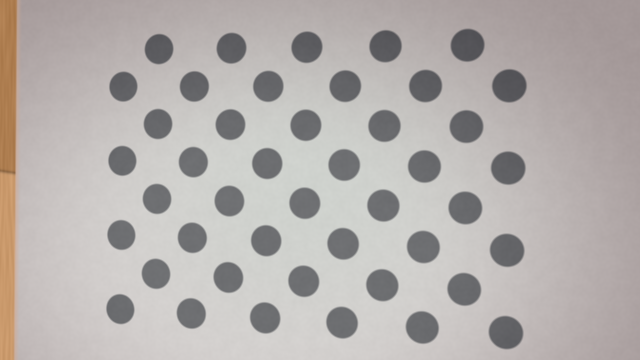
Write a WebGL 1 fragment shader that draws this pattern.

```glsl
precision highp float;

uniform vec2 u_resolution;

// Dot lattice in perspective; lengths are in canvas heights
const vec2 ORIGIN = vec2(0.344, 0.8623);
const vec2 COL_STEP = vec2(0.0933, -0.00726);
const vec2 ROW_STEP = vec2(-0.0014, -0.103);
const float PERSPECTIVE = -0.00983;
const vec2 LAST_DOT = vec2(10.0, 7.0);
const float DOT_RADIUS = 0.4;        // in lattice steps
const float SOFTNESS = 0.0035;
const float TONE_JITTER = 0.012;

// Lighting
const vec2 LIGHT_CENTER = vec2(0.75, 0.3);
const vec2 LIGHT_SIZE = vec2(1.1, 0.8);
const vec3 PAPER_LIT = vec3(0.835, 0.815, 0.81);
const vec3 PAPER_SHADE = vec3(0.64, 0.595, 0.595);
const vec3 CENTER_TINT = vec3(-0.025, 0.008, -0.005);
const vec3 INK_LIT = vec3(0.43, 0.435, 0.445);
const vec3 INK_SHADE = vec3(0.28, 0.275, 0.295);

// Table strip beside the paper
const float EDGE_BOTTOM = 0.039;
const float EDGE_TOP = 0.047;
const float SEAM_HEIGHT = 0.525;
const vec3 WOOD_UPPER = vec3(0.68, 0.49, 0.31);
const vec3 WOOD_LOWER = vec3(0.79, 0.60, 0.42);
const vec3 PAPER_RIM = vec3(0.84, 0.71, 0.64);

float hash(vec2 p) {
  vec3 q = fract(p.xyx * vec3(0.1031, 0.1030, 0.0973));
  q += dot(q, q.yzx + 33.33);
  return fract((q.x + q.y) * q.z);
}

float cornerSlope(vec2 cell, vec2 offset) {
  float angle = 6.2832 * hash(cell);
  return dot(vec2(cos(angle), sin(angle)), offset);
}

float gradientNoise(vec2 p) {
  vec2 i = floor(p);
  vec2 f = fract(p);
  vec2 u = f * f * f * (f * (f * 6.0 - 15.0) + 10.0);
  vec2 e = vec2(1.0, 0.0);
  float low = mix(cornerSlope(i, f), cornerSlope(i + e, f - e), u.x);
  float high = mix(cornerSlope(i + e.yx, f - e.yx),
                   cornerSlope(i + 1.0, f - 1.0), u.x);
  return mix(low, high, u.y);
}

// Inverse of the perspective map: canvas position to (column, row)
vec2 toLattice(vec2 p) {
  vec2 colAxis = COL_STEP - PERSPECTIVE * p;
  vec2 d = p - ORIGIN;
  float det = colAxis.x * ROW_STEP.y - colAxis.y * ROW_STEP.x;
  return vec2(d.x * ROW_STEP.y - d.y * ROW_STEP.x,
              colAxis.x * d.y - colAxis.y * d.x) / det;
}

// Coverage of the staggered dots; every other lattice node is empty
float dotMask(vec2 lattice, vec2 node, float blur) {
  vec2 inside = step(vec2(-0.5), node) * step(node, LAST_DOT + 0.5);
  float staggered = step(0.5, mod(node.x + node.y, 2.0));
  float dist = length(lattice - node) - DOT_RADIUS;
  return inside.x * inside.y * staggered
       * (1.0 - smoothstep(-blur, blur, dist));
}

vec3 woodColor(vec2 p, float soft) {
  float seam = p.y - SEAM_HEIGHT + 0.15 * p.x;
  vec3 wood = mix(WOOD_LOWER, WOOD_UPPER, smoothstep(-soft, soft, seam));
  wood *= 1.0 - 0.2 * exp(-pow(seam / 0.005, 2.0));
  return wood + 0.05 * gradientNoise(p * vec2(140.0, 9.0));
}

void main() {
  vec2 p = gl_FragCoord.xy / u_resolution.y;
  float soft = max(SOFTNESS, 1.0 / u_resolution.y);

  // Paper with light falling off toward the top and right
  float falloff = length((p - LIGHT_CENTER) / LIGHT_SIZE);
  float light = 1.0 - smoothstep(0.3, 1.2, falloff);
  vec2 fromMiddle = (p - vec2(0.85, 0.48)) / vec2(0.5, 0.4);
  vec3 color = mix(PAPER_SHADE, PAPER_LIT, light);
  color += CENTER_TINT * exp(-dot(fromMiddle, fromMiddle));

  // Printed dots
  vec2 lattice = toLattice(p);
  vec2 node = floor(lattice + 0.5);
  vec3 ink = mix(INK_SHADE, INK_LIT, light);
  ink += TONE_JITTER * (hash(node + 20.0) - 0.5);
  color = mix(color, ink, dotMask(lattice, node, soft / -ROW_STEP.y));

  // Faint mottling
  color += 0.012 * gradientNoise(p * 28.0) + 0.01 * gradientNoise(p * 90.0);

  // Paper border and table
  float fromEdge = p.x - mix(EDGE_BOTTOM, EDGE_TOP, p.y);
  float rim = 1.0 - smoothstep(0.0, 0.016, fromEdge);
  color = mix(color, PAPER_RIM * mix(0.9, 1.0, light), 0.8 * rim);
  color = mix(woodColor(p, soft), color, smoothstep(-soft, soft, fromEdge));

  gl_FragColor = vec4(color, 1.0);
}
```
